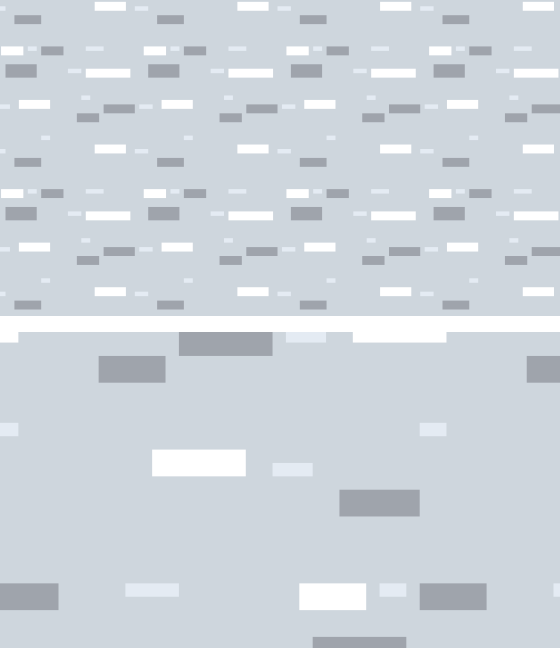
Top, the full canvas; bottom, a detail of the centre.
Write a WebGL 2 fragment shader that draws this pattern.

```glsl
#version 300 es
precision highp float;
// Seamless wall of scattered flat bricks in white, grey and pale blue.
// Every brick sits on a 32 x 32 grid tile; distances wrap around the tile,
// so bricks that cross its border continue on the other side.

uniform vec2 u_resolution;
out vec4 outColor;

const float GRID = 32.0;                            // grid cells per tile side
const float TILES_DOWN = 2.2145;                    // tiles per canvas height
const vec2 TILE_ORIGIN = vec2(0.0033, 0.0058);      // in canvas heights, from top left

const vec3 WALL  = vec3(0.808, 0.839, 0.867);
const vec3 GREY  = vec3(0.624, 0.643, 0.675);
const vec3 WHITE = vec3(1.0);
const vec3 PALE  = vec3(0.894, 0.922, 0.953);

// Bricks as left, top, width, height in grid cells
const vec4 GREY_BRICKS[5] = vec4[5](
    vec4(3, 3, 6, 2), vec4(9, 10, 5, 2), vec4(1, 14, 7, 3),
    vec4(23, 23, 7, 2), vec4(17, 25, 5, 2));
const vec4 WHITE_BRICKS[4] = vec4[4](
    vec4(21, 0, 7, 2), vec4(0, 10, 5, 2), vec4(19, 15, 10, 2), vec4(4, 22, 7, 2));
// Pale bricks are all one cell high: left, top, width
const vec3 PALE_BRICKS[7] = vec3[7](
    vec3(30, 1, 3), vec3(6, 10, 2), vec3(19, 10, 4), vec3(15, 15, 3),
    vec3(18, 21, 2), vec3(31, 23, 3), vec3(9, 30, 2));

// Smooth-edged coverage of one brick, repeated in every tile
float brickMask(vec2 p, vec4 brick, float pixel) {
    vec2 offset = p - brick.xy - 0.5 * brick.zw;
    offset -= GRID * floor(offset / GRID + 0.5);
    vec2 edge = abs(offset) - 0.5 * brick.zw;
    vec2 cover = clamp(0.5 - edge / pixel, 0.0, 1.0);
    return cover.x * cover.y;
}

void main() {
    // Grid coordinates, measured rightward and downward from the top left
    float cellsPerHeight = GRID * TILES_DOWN;
    vec2 fromTop = vec2(gl_FragCoord.x, u_resolution.y - gl_FragCoord.y) / u_resolution.y;
    vec2 p = (fromTop - TILE_ORIGIN) * cellsPerHeight;
    float pixel = cellsPerHeight / u_resolution.y;

    // Bricks of one colour never overlap, so their coverage adds up
    float grey = 0.0, white = 0.0, pale = 0.0;
    for (int i = 0; i < 5; i++) grey += brickMask(p, GREY_BRICKS[i], pixel);
    for (int i = 0; i < 4; i++) white += brickMask(p, WHITE_BRICKS[i], pixel);
    for (int i = 0; i < 7; i++) pale += brickMask(p, vec4(PALE_BRICKS[i], 1.0), pixel);

    vec3 color = mix(WALL, GREY, grey);
    color = mix(color, WHITE, white);
    color = mix(color, PALE, pale);
    outColor = vec4(color, 1.0);
}
```
